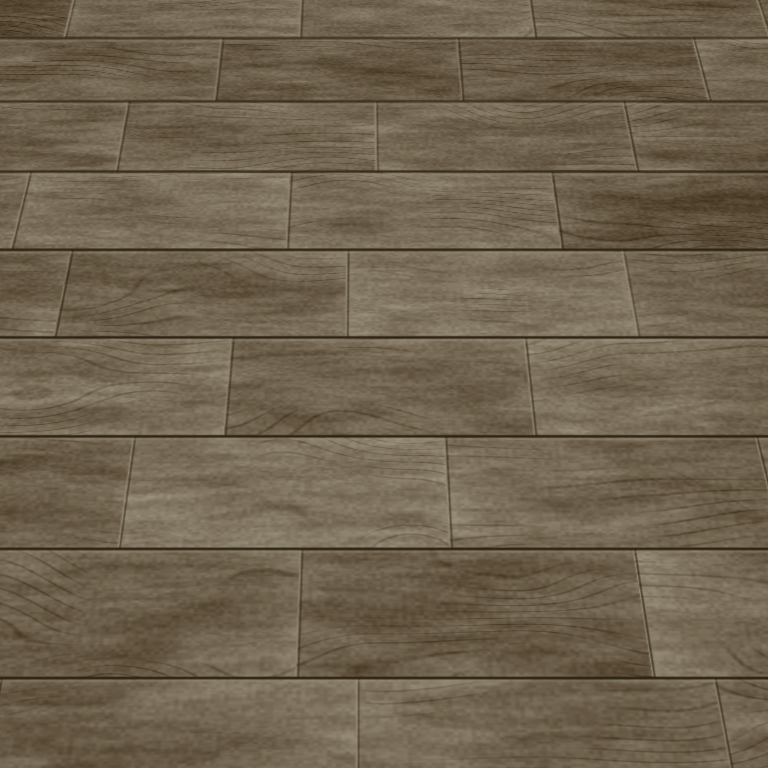
Write a Shadertoy shader that draws this texture.

```glsl
#define HORIZON 1.5625      // height of the vanishing line above the top edge
#define VANISH_X 0.469      // where the cross joints converge
#define ROW_DEPTH 33.11     // perspective scale of the rows
#define ROW_START 20.54     // phase of the rows
#define PLANK_WIDTH 0.19    // plank length per unit of perspective scale
#define JOINT_HALF 0.0014   // half width of a joint
#define TONE_SPREAD 0.46    // brightness change between planks
#define CLOUD_AMOUNT 0.62   // broad worn patches
#define STREAK_AMOUNT 0.52  // streaks along the grain
#define SPECK_AMOUNT 0.26   // fine surface grain

const vec3 DARK_WOOD = vec3(0.31, 0.25, 0.17);
const vec3 PALE_WOOD = vec3(0.57, 0.53, 0.45);
const vec3 JOINT_SHADOW = vec3(0.17, 0.13, 0.07);
const vec3 JOINT_EDGE = vec3(0.60, 0.55, 0.46);

// Stagger of each row, from far to near
const float STAGGER[9] = float[9](0.74, 0.41, 0.06, 0.73, 0.95, 0.56, 0.27, 0.82, 0.99);

float hash(vec2 p) {
    vec3 q = fract(p.xyx * 0.1031);
    q += dot(q, q.yzx + 33.33);
    return fract((q.x + q.y) * q.z);
}

float noise(vec2 p) {
    vec2 cell = floor(p), f = fract(p);
    f = f * f * (3.0 - 2.0 * f);
    float low = mix(hash(cell), hash(cell + vec2(1, 0)), f.x);
    float high = mix(hash(cell + vec2(0, 1)), hash(cell + vec2(1, 1)), f.x);
    return mix(low, high, f.y);
}

float fbm(vec2 p) {
    float sum = 0.0, weight = 0.55;
    for (int i = 0; i < 3; i++) {
        sum += weight * noise(p);
        p = p * 2.1 + 17.3;
        weight *= 0.5;
    }
    return sum / 0.9625;
}

float line(float dist, float halfWidth) {
    float blur = 0.8 / iResolution.y + 0.0004;
    return 1.0 - smoothstep(halfWidth - blur, halfWidth + blur, abs(dist));
}

// Wood brightness; p.x runs along the plank, p.y across it, both 0 to 1
float woodTone(vec2 p, vec2 id) {
    vec2 g = p + 40.0 * vec2(hash(id + 51.7), hash(id + 83.1));
    float warp = noise(g * vec2(3.0, 4.0));
    g.y += 0.06 * warp;
    float tone = TONE_SPREAD * (hash(id + 7.0) - 0.5);
    tone += CLOUD_AMOUNT * (fbm(g * vec2(2.6, 4.5)) - 0.5);
    tone += STREAK_AMOUNT * (fbm(g * vec2(7.0, 19.0)) - 0.5);
    tone += SPECK_AMOUNT * (noise(g * vec2(80.0, 45.0)) - 0.5);

    // Arched growth lines, visible in patches
    float arch = g.y * 9.0 + 5.0 * noise(g * vec2(2.5, 2.0));
    float ring = abs(fract(arch) - 0.5) * 2.0;
    float patches = smoothstep(0.45, 0.8, noise(g * vec2(3.0, 3.5) + 9.0));
    tone -= 0.3 * patches * (smoothstep(0.7, 1.0, ring) - 0.15);

    // Paler worn borders around a stained middle
    vec2 border = abs(p - 0.5) * 2.0;
    return tone + 0.14 * (max(pow(border.x, 6.0), pow(border.y, 6.0)) - 0.3);
}

void mainImage(out vec4 fragColor, in vec2 fragCoord) {
    vec2 uv = fragCoord / iResolution.xy;
    float down = 1.0 - uv.y;

    // Floor coordinates in perspective
    float scale = down + HORIZON;
    float across = ROW_START - ROW_DEPTH / scale;
    float row = floor(across);
    float along = (uv.x - VANISH_X) / (PLANK_WIDTH * scale)
                - STAGGER[clamp(int(row) + 1, 0, 8)];
    vec2 id = vec2(floor(along), row) + 20.0;

    // Planks under soft light that fades to the sides
    vec2 fromLight = (uv - vec2(0.45, 0.5)) * vec2(1.0, 0.7);
    float tone = 0.55 + woodTone(vec2(fract(along), across - row), id);
    tone += 0.11 - 0.9 * dot(fromLight, fromLight);
    vec3 color = mix(DARK_WOOD, PALE_WOOD, clamp(tone, -0.2, 1.15));

    // Signed canvas distances to the nearest joints
    float rowDist = (across - round(across)) * scale * scale / ROW_DEPTH;
    float endDist = (along - round(along)) * PLANK_WIDTH * scale;

    // Cross joints: a lit edge beside a thin shadow, varying in strength
    float lit = hash(vec2(round(along), row) + 61.0);
    color = mix(color, JOINT_SHADOW, (0.65 - 0.3 * lit) * line(endDist - 0.0028, JOINT_HALF));
    color = mix(color, JOINT_EDGE, (0.25 + 0.4 * lit) * line(endDist, JOINT_HALF));

    // Long joints: a dark gap above a pale bevel, fainter far away
    float wear = 0.6 + 0.4 * noise(vec2(along * 5.0, round(across) * 7.0 + 90.0));
    color = mix(color, JOINT_EDGE, 0.45 * wear * line(rowDist - 0.0038, JOINT_HALF));
    color = mix(color, JOINT_SHADOW, mix(0.6, 0.95, smoothstep(0.0, 0.4, down)) * line(rowDist, JOINT_HALF + 0.0003));

    fragColor = vec4(color, 1.0);
}
```
